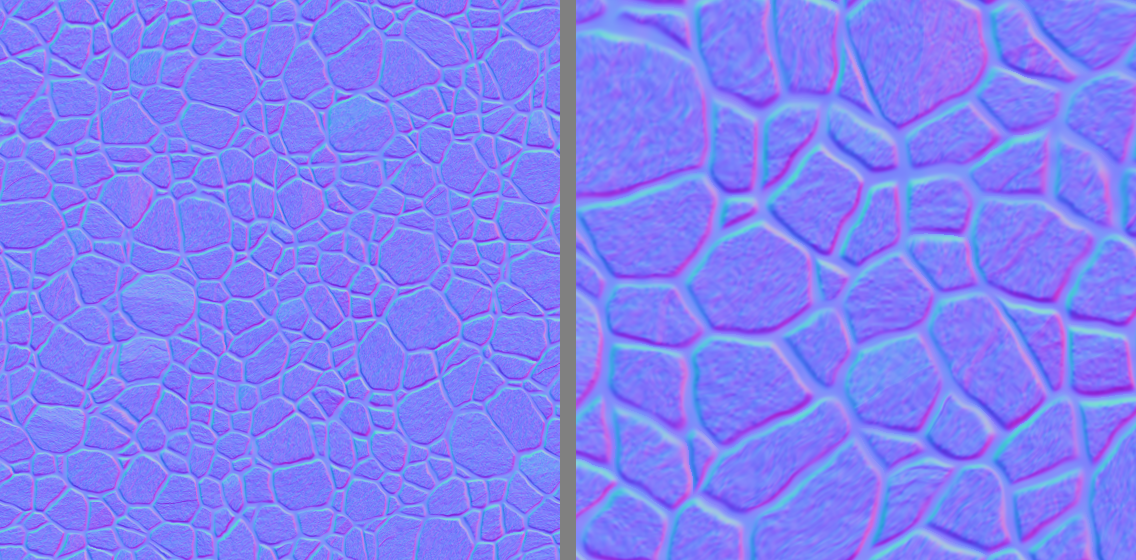
Left: the whole. Right: its middle third, enlarged.
Give the GLSL for this texture map, as a three.js fragment shader.

```glsl
// Tangent-space normal map of irregular flagstones fitted with narrow joints.
// A weighted Voronoi (power) diagram gives straight-sided stones of mixed size;
// bevels come from edge distances, grain from the gradient of a stone-local relief.
varying vec2 vUv;

const float GRID = 21.0; // sites across the canvas, also the tiling period

vec2 hash2(vec2 p) {
  vec3 q = fract(p.xyx * vec3(0.1031, 0.1030, 0.0973));
  q += dot(q, q.yzx + 33.33);
  return fract((q.xx + q.yz) * q.zy);
}

// Two-channel value noise, repeating after the given period
vec2 noise2(vec2 p, float period) {
  vec2 i = floor(p), f = fract(p);
  f = f * f * (3.0 - 2.0 * f);
  vec2 a = hash2(mod(i, period) + 5.0);
  vec2 b = hash2(mod(i + vec2(1.0, 0.0), period) + 5.0);
  vec2 c = hash2(mod(i + vec2(0.0, 1.0), period) + 5.0);
  vec2 d = hash2(mod(i + 1.0, period) + 5.0);
  return mix(mix(a, b, f.x), mix(c, d, f.x), f.y);
}

float grain(vec2 p) {
  return noise2(p, 512.0).x;
}

// Stone site: xy is its position, z its weight (a few stones are much larger)
vec3 site(vec2 cell) {
  vec2 id = mod(cell, GRID);
  float size = hash2(id + 71.0).x;
  return vec3(cell + 0.12 + 0.76 * hash2(id + 3.0), 1.6 * pow(size, 5.0));
}

// Height of a stone face: cleavage streaks, fine grit, a rare facet or chipped step
float relief(vec2 q, vec2 seed, vec2 kind) {
  float angle = 0.55 + 1.3 * (seed.x - 0.5);
  float c = cos(angle), s = sin(angle);
  q = vec2(c * q.x + s * q.y, c * q.y - s * q.x);
  vec2 o = q + 30.0 + seed * 100.0;
  float broad = grain(o * vec2(1.2, 3.0));
  float h = 0.022 * broad
          + 0.016 * grain(o * vec2(5.0, 10.0))
          + 0.0085 * grain(o * vec2(14.0, 19.0));
  float side = kind.x < 0.05 ? -1.0 : 1.0;
  float ramp = side * q.y + 0.35 * q.x + 0.12 * broad - 0.15;
  h -= 0.17 * step(kind.x, 0.1) * max(ramp, 0.0);
  float chip = q.y + 0.5 * (broad - seed.y);
  return h + 0.02 * step(kind.y, 0.15) * smoothstep(-0.06, 0.06, chip);
}

void main() {
  // Broad warp stretches the stones, small wander keeps the edges hand-cut
  vec2 stretch = noise2(vUv * 7.0, 7.0) - 0.5;
  vec2 wander = noise2(vUv * 45.0, 45.0) - 0.5;
  vec2 chips = noise2(vUv * 110.0, 110.0) - 0.5;
  vec2 p = vUv * GRID + 0.8 * stretch + 0.11 * wander + 0.05 * chips;
  vec2 base = floor(p);

  // Find the stone that owns this point
  vec3 own = vec3(0.0);
  vec2 ownCell = base;
  float best = 1e5;
  for (int y = -2; y <= 2; y++) {
    for (int x = -2; x <= 2; x++) {
      vec2 cell = base + vec2(float(x), float(y));
      vec3 s = site(cell);
      float power = dot(p - s.xy, p - s.xy) - s.z;
      if (power < best) {
        best = power;
        own = s;
        ownCell = cell;
      }
    }
  }

  // Soft minimum of the edge distances barely rounds the corners
  float total = 1e-14;
  vec2 outward = vec2(0.0);
  for (int y = -2; y <= 2; y++) {
    for (int x = -2; x <= 2; x++) {
      vec3 s = site(base + vec2(float(x), float(y)));
      vec2 span = s.xy - own.xy;
      float len = length(span);
      if (len > 0.01) {
        float power = dot(p - s.xy, p - s.xy) - s.z;
        float w = exp(-32.0 * (power - best) / (2.0 * len));
        total += w;
        outward += w * span / len;
      }
    }
  }
  float edge = -log(total) / 32.0;
  outward /= total;

  vec2 id = mod(ownCell, GRID);
  vec2 seed = hash2(id + 131.0), kind = hash2(id + 211.0);
  float rim = 0.055 + 0.03 * seed.y + 0.04 * wander.x;
  float inside = smoothstep(rim - 0.03, rim + 0.03, edge);

  // Sharp bevel of uneven strength at the rim, then a soft roll onto the face
  float offset = (edge - rim) / 0.04;
  float bevel = (0.68 + 0.9 * wander.y) * exp(-offset * offset);
  bevel += 0.1 * inside * exp(-max(edge - rim, 0.0) / 0.08);
  vec2 lean = vec2(0.75 * outward.x, 0.9 * outward.y - 0.28 * outward.x);

  // Face slope by finite differences, plus a small tilt of the whole stone
  vec2 q = p - own.xy;
  float e = 0.03;
  float h = relief(q, seed, kind);
  vec2 rise = vec2(relief(q + vec2(e, 0.0), seed, kind),
                   relief(q + vec2(0.0, e), seed, kind)) - h;
  vec2 face = 0.05 * (hash2(id + 307.0) - 0.5) - rise / e - vec2(0.0, 0.02);
  vec2 joint = vec2(0.03, 0.1) + 0.2 * chips;

  vec2 slope = mix(joint, face, inside) + lean * bevel;
  vec3 normal = normalize(vec3(slope, 1.0));
  gl_FragColor = vec4((normal * 0.5 + 0.5) * vec3(1.0, 1.0, 0.985), 1.0);
}
```
